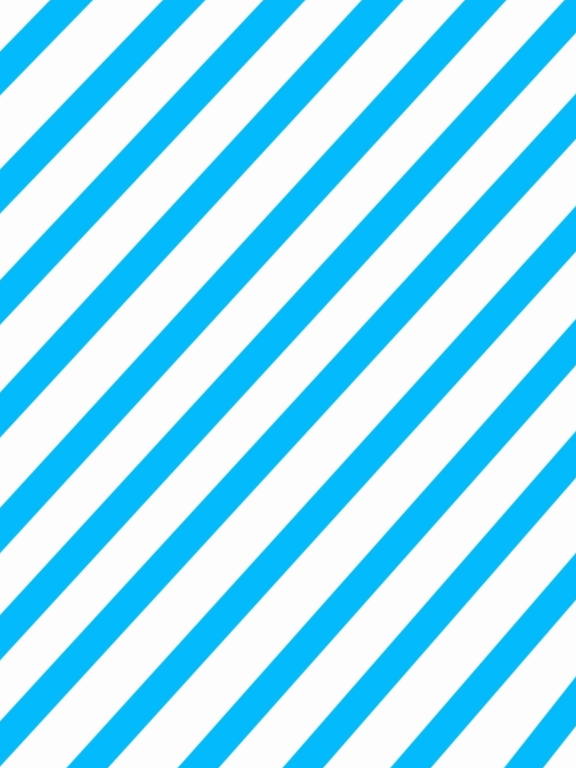
This pattern is drawn by a Shadertoy shader. Its source:

```glsl
// Twelve bright blue diagonal stripes on near-white paper, slightly uneven.
// Each stripe is a line distance anchored on the falling diagonal; slow waves
// vary its spacing and slope, and a thin teal rim and pale halo soften its edges.

const vec3 PAPER = vec3(0.992, 0.992, 0.992);
const vec3 BLUE  = vec3(0.01, 0.73, 0.99);
const vec3 RIM   = vec3(0.09, 0.71, 0.90);
const vec3 HALO  = vec3(0.86, 0.99, 1.00);

const int   STRIPES    = 12;
const float HALF_WIDTH = 0.0197;   // lengths are in canvas heights
const float FIRST      = 0.0483;   // positions are fractions of the diagonal
const float SPACING    = 0.0821;
const float SLOW_DRIFT = 0.0078;
const float FAST_DRIFT = 0.002;
const float SLOPE      = 1.04;
const float SLOPE_GAIN = 0.0105;   // each stripe is a little steeper
const float SLOPE_WAVE = 0.014;
const float LAST_TILT  = 0.12;     // extra steepness of the corner stripe
const float RIM_EDGE   = -0.0034;  // signed distances of the colour changes
const float HALO_EDGE  = 0.0002;
const float PAPER_EDGE = 0.0024;
const float SOFTNESS   = 0.0014;
const float TAU        = 6.28319;

// Cosine with its crest at the given stripe index.
float wave(float index, float crest, float period) {
    return cos(TAU * (index - crest) / period);
}

// Where a stripe crosses the diagonal, 0 at top left and 1 at bottom right.
float stripePosition(float index) {
    return FIRST + SPACING * index
         + SLOW_DRIFT * wave(index, 1.3, 12.2)
         + FAST_DRIFT * wave(index, 0.95, 3.4);
}

// Rise over run of a stripe.
float stripeSlope(float index) {
    return SLOPE + SLOPE_GAIN * index
         + SLOPE_WAVE * wave(index, 3.3, 6.0)
         + LAST_TILT * pow(index / float(STRIPES - 1), 40.0);
}

// Signed distance to the nearest stripe, negative inside; p runs down from the top.
float stripesDistance(vec2 p, vec2 diagonal) {
    float nearest = 1e3;
    for (int i = 0; i < STRIPES; i++) {
        float index = float(i);
        vec2 anchor = diagonal * stripePosition(index);
        vec2 normal = normalize(vec2(stripeSlope(index), 1.0));
        nearest = min(nearest, abs(dot(p - anchor, normal)) - HALF_WIDTH);
    }
    return nearest;
}

void mainImage(out vec4 fragColor, in vec2 fragCoord) {
    vec2 p = fragCoord / iResolution.y;
    p.y = 1.0 - p.y;
    vec2 diagonal = vec2(iResolution.x / iResolution.y, 1.0);
    float d = stripesDistance(p, diagonal);

    // Blend from stripe core through rim and halo to paper
    float soft = max(SOFTNESS, 0.7 / iResolution.y);
    vec3 color = mix(BLUE, RIM, smoothstep(RIM_EDGE - soft, RIM_EDGE + soft, d));
    color = mix(color, HALO, smoothstep(HALO_EDGE - soft, HALO_EDGE + soft, d));
    color = mix(color, PAPER, smoothstep(PAPER_EDGE - soft, PAPER_EDGE + soft, d));
    fragColor = vec4(color, 1.0);
}
```
